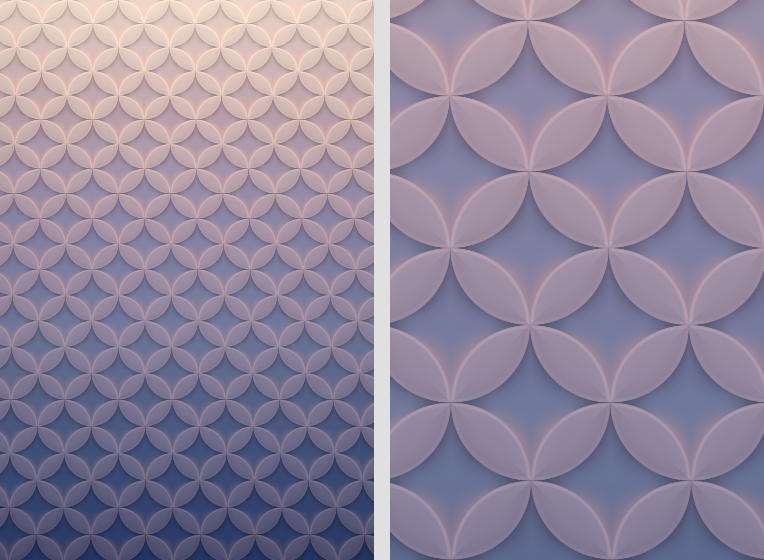
Left: the whole. Right: its middle third, enlarged.
A Shadertoy shader for this pattern:

```glsl
// Raised four-petal lattice of overlapping circles, fading from cream through lilac to navy.

const int STOPS = 6;
const vec3 PETAL[STOPS] = vec3[](
    vec3(.93, .85, .79), vec3(.82, .72, .70), vec3(.66, .58, .645),
    vec3(.55, .51, .61), vec3(.42, .41, .53), vec3(.30, .30, .43));
const vec3 GROUND[STOPS] = vec3[](
    vec3(.92, .84, .79), vec3(.73, .63, .67), vec3(.53, .52, .65),
    vec3(.42, .46, .60), vec3(.25, .32, .48), vec3(.14, .21, .39));

// Evenly spaced colour stops, t from 0 to 1
vec3 ramp(vec3 stops[STOPS], float t) {
    float s = clamp(t, 0., 1.) * float(STOPS - 1);
    int i = min(int(s), STOPS - 2);
    return mix(stops[i], stops[i + 1], s - float(i));
}

// Half the horizontal repeat, growing slightly down the canvas
float columnStep(float depth) {
    return .04535 + .00367 * depth;
}

// Row number at a depth: inverts depth = start + step * row + growth * row^2
float rowAt(float depth) {
    const float start = .0417, step0 = .0422, growth = .0001725;
    float root = sqrt(step0 * step0 + 4. * growth * (depth - start));
    return (root - step0) / (2. * growth);
}

// Offset from the nearest circle centre; centres sit where column + row is odd
vec2 circleCell(vec2 grid) {
    vec2 f = fract(.5 * vec2(grid.x + grid.y, grid.x - grid.y)) - .5;
    return vec2(f.x + f.y, f.y - f.x);
}

// Signed distance to the petal edge, negative inside a petal
float petalDistance(vec2 cell) {
    return length(1. - abs(cell)) - 1.;
}

// Recessed ground: shade under the upper petals, warm bounce above the lower ones
vec3 shadeGround(vec3 ground, vec3 petal, vec2 cell, float d, float depth) {
    float gap = max(d, 0.);
    float below = smoothstep(-.15, .3, cell.y);
    float above = smoothstep(.05, -.35, cell.y);
    float side = smoothstep(.4, .95, abs(cell.x));

    vec3 shadow = mix(vec3(.83, .79, .80), vec3(.74, .70, .73), depth);
    vec3 col = mix(ground, ground * shadow, exp(-gap / .12) * below);
    vec3 glow = petal * vec3(1.12, 1.0, .94);
    col = mix(col, glow, .85 * exp(-gap / .13) * above * (1. - side));
    return col * (1. - .28 * side * smoothstep(-.2, .1, depth));
}

// Petal face with a soft slope and a thin lit rim, brightest on its upper edge
vec3 shadePetal(vec3 petal, vec2 cell, float d, float pixel) {
    float upper = smoothstep(.1, -.1, cell.y);
    float rim = 1. - smoothstep(0., .025 + pixel, abs(d + .025));
    float slope = smoothstep(-.3, 0., d) * mix(-.025, .015, upper);
    return petal + slope + rim * mix(.35, 1., upper) * vec3(.085, .055, .035);
}

void mainImage(out vec4 fragColor, in vec2 fragCoord) {
    vec2 uv = fragCoord / iResolution.y;
    float depth = 1. - uv.y;

    // Lattice coordinates, spreading about a fixed column
    float spacing = columnStep(depth);
    vec2 grid = vec2(3.1 + (uv.x - .2161) / spacing, rowAt(depth));
    vec2 cell = circleCell(grid);
    float d = petalDistance(cell);
    float pixel = 1. / (iResolution.y * spacing);

    vec3 petal = ramp(PETAL, depth);
    vec3 ground = shadeGround(ramp(GROUND, depth), petal, cell, d, depth);
    vec3 face = shadePetal(petal, cell, d, pixel);
    vec3 col = mix(face, ground, smoothstep(-.5 * pixel, .5 * pixel, d));

    // Gentle falloff toward the left and right sides
    float across = fragCoord.x / iResolution.x - .5;
    col *= 1.01 - .12 * across * across;
    fragColor = vec4(clamp(col, 0., 1.), 1.);
}
```
